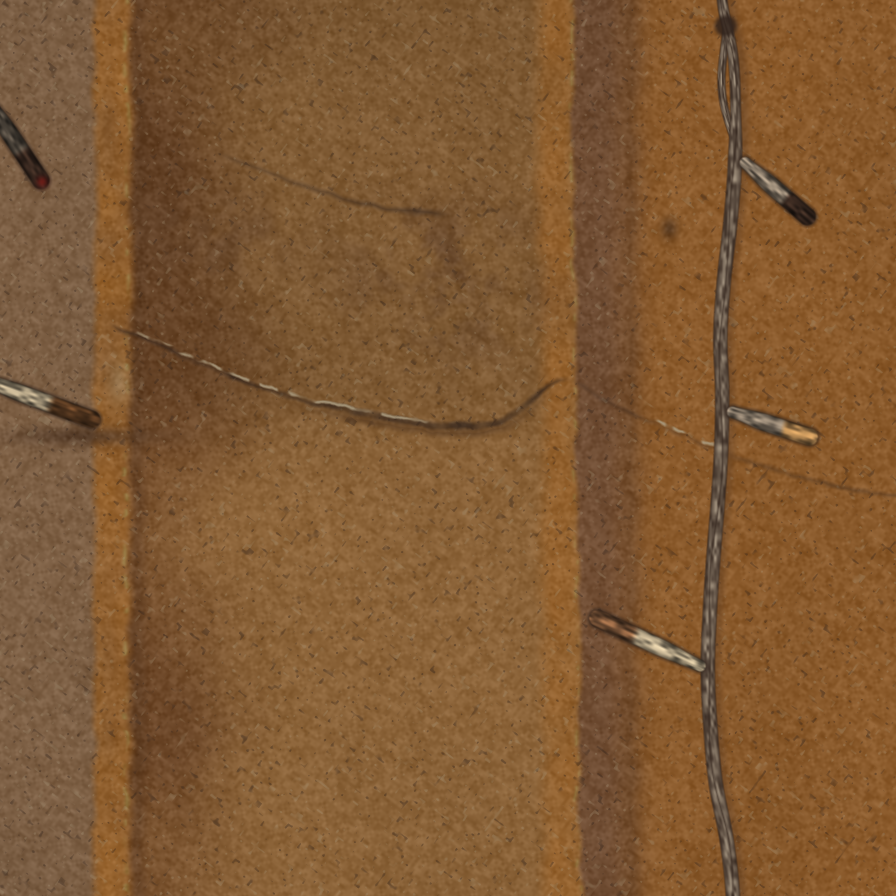
A Shadertoy shader for this texture:

```glsl
// Weathered ochre wall with raised vertical ridges, a sagging crack and a string
// of small lamps. Soft bands make the relief, splines place crack and cable,
// and value noise adds stains, grain and flecks.

const vec3 PANEL = vec3(.54, .385, .22);
const vec3 ORANGE = vec3(.54, .352, .17);
const vec3 RIDGE = vec3(.575, .38, .18);
const vec3 MAUVE = vec3(.485, .37, .265);
const vec3 RECESS = vec3(.435, .3, .2);
const vec3 SHADE = vec3(.43, .28, .16);
const vec3 INK = vec3(.19, .135, .105);
const vec3 PALE = vec3(.66, .6, .49);
const vec3 GREY = vec3(.48, .43, .37);
const float GRAIN = .13;
const float CABLE_HALF = .008;
const float LAMP_HALF = .0105;
const mat2 TILT = mat2(.8, .6, -.6, .8);

// Cable x going up, and crack y going right, evenly spaced.
const float CABLE[17] = float[17](.818, .811, .799, .793, .79, .792, .796, .801,
  .805, .806, .804, .808, .815, .82, .821, .818, .806);
const float CRACK[17] = float[17](.675, .659, .639, .612, .585, .563, .547, .535,
  .527, .534, .577, .548, .522, .495, .475, .458, .448);

float hash(vec2 p) {
  vec3 q = fract(vec3(p.xyx) * .1031);
  q += dot(q, q.yzx + 33.33);
  return fract((q.x + q.y) * q.z);
}

float noise(vec2 p) {
  vec2 i = floor(p), f = fract(p);
  f = f * f * (3. - 2. * f);
  return mix(mix(hash(i), hash(i + vec2(1, 0)), f.x),
             mix(hash(i + vec2(0, 1)), hash(i + 1.), f.x), f.y);
}

float fbm(vec2 p) {
  float sum = 0.;
  for (float amp = .5; amp > .05; amp *= .5) {
    sum += amp * noise(p);
    p = TILT * p * 2.03 + 17.1;
  }
  return sum;
}

void paint(inout vec3 col, vec3 tone, float amount) {
  col = mix(col, tone, amount);
}

float band(float x, float a, float b, float soft) {
  return smoothstep(a - soft, a + soft, x) - smoothstep(b - soft, b + soft, x);
}

float line(float d, float w, float soft) {
  return 1. - smoothstep(w - soft, w + soft, abs(d));
}

float blob(vec2 p, vec2 centre, vec2 size) {
  vec2 q = (p - centre) / size;
  return exp(-dot(q, q));
}

// Catmull-Rom value through evenly spaced knots on 0..1.
float spline(float k[17], float t) {
  float s = clamp(t, 0., .9999) * 16., f = fract(s);
  int i = int(s);
  float a = k[max(i - 1, 0)], b = k[i], c = k[i + 1], d = k[min(i + 2, 16)];
  return b + .5 * f * (c - a + f * (2.*a - 5.*b + 4.*c - d + f * (3.*(b - c) + d - a)));
}

// Signed distance to a spline.
float across(float k[17], float t, float v) {
  float slope = (spline(k, t + .004) - spline(k, t - .004)) / .008;
  return (v - spline(k, t)) / sqrt(1. + slope * slope);
}

vec3 wall(vec2 p) {
  float x = p.x + .012 * (fbm(p * vec2(20, 30)) - .47);
  float xr = x - .01 * (1. - p.y); // the right ridge leans
  float cloud = fbm(p * vec2(6, 5));
  vec3 panel = mix(SHADE, PANEL, smoothstep(.1, .36, x + .2 * (cloud - .47)));
  panel *= 1. - .08 * smoothstep(.48, .58, p.y);
  vec3 col = mix(MAUVE, panel, smoothstep(.1, .14, x));
  float lumps = .65 + .5 * noise(p * vec2(50, 22));
  paint(col, RIDGE, lumps * band(x, .106, .147, .006));
  paint(col, SHADE * .85, .7 * band(x, .147, .161, .01));
  paint(col, RIDGE, lumps * band(xr, .6, .639, .012));
  paint(col, RECESS, smoothstep(.635, .643, xr));
  paint(col, ORANGE, smoothstep(.67, .74, x));
  paint(col, SHADE * .85, .55 * line(x - .704, .004, .014));
  float chips = smoothstep(.45, .8, noise(p * vec2(80, 110)));
  paint(col, PALE * vec3(.9, .9, .65), .6 * chips * (line(x - .141, .002, .003) + line(xr - .636, .001, .003)));
  // Stains
  float stain = blob(p, vec2(.5, .69), vec2(.1, .08)) + .7 * blob(p, vec2(.24, .74), vec2(.08, .05));
  paint(col, RECESS * .85, .75 * stain * smoothstep(.3, .7, fbm(p * 28.)));
  paint(col, INK, .5 * blob(p, vec2(.747, .745), vec2(.009, .012)));
  paint(col, PALE, .4 * blob(p, vec2(.133, .575), vec2(.012, .025)));
  paint(col, RECESS * .7, .8 * blob(p, vec2(.09, .513), vec2(.08, .01)));
  col *= .95 + .1 * cloud;
  // Grain and flecks
  vec2 g = TILT * p;
  col += GRAIN * (.55 * noise(g * 290.) + .45 * noise(g * vec2(110, 160)) - .5);
  paint(col, INK, .4 * smoothstep(.8, 1., noise(g * 210. + 31.)));
  paint(col, PALE, .3 * smoothstep(.8, 1., noise(g * 190. + 83.)));
  // Cracks
  float rough = noise(p * 65.), d = across(CRACK, p.x, p.y) + .006 * (fbm(p * 60.) - .47);
  float heavy = band(p.x, .36, .59, .06);
  paint(col, INK, line(d + .002, .002 + .002 * heavy, .003) * (.35 + .65 * rough) * (.85 * band(p.x, .13, .63, .01) + .4 * smoothstep(.63, .66, p.x)));
  paint(col, SHADE * .7, .6 * heavy * line(d + .01, .003, .006));
  float glint = band(p.x, .15, .5, .03) + band(p.x, .73, .8, .008);
  paint(col, PALE, .9 * glint * line(d - .001, .0015, .0015) * smoothstep(.25, .65, noise(p * 95.)));
  float t = clamp((p.x - .234) / .274, 0., 1.);
  paint(col, INK, line(p.y - .833 + .072 * sin(1.57 * t) + .004 * (rough - .5), .002, .004) * band(t, .06, .94, .06) * (.25 + .4 * t));
  return col;
}

void strand(inout vec3 col, vec2 p, float d, float w, float aa) {
  float u = d / w, streak = noise(vec2(u * 2.5 + p.y * 22., p.y * 130.));
  vec3 tone = mix(INK, GREY * 1.2, (1. - .8 * u * u) * (.2 + streak));
  paint(tone, INK, .7 * line(u - .3 * sin(p.y * 30.), .1, .25));
  paint(col, tone, line(d, w, aa));
}

void lamp(inout vec3 col, vec2 p, vec2 base, vec2 tip, vec3 holder, vec3 bulb, float aa) {
  float len = length(tip - base);
  vec2 axis = (tip - base) / len, q = p - base;
  float along = dot(q, axis), side = dot(q, vec2(-axis.y, axis.x)), t = along / len;
  float d = length(vec2(along - clamp(along, 0., len - .008), side));
  float r = LAMP_HALF * mix(.72, 1., smoothstep(0., .4, t)), u = side / r;
  vec3 tone = mix(holder, bulb, smoothstep(.56, .64, t));
  tone *= .5 + noise(vec2(along * 110., u * 3.) + base * 50.);
  tone *= 1.1 - .7 * u * u;
  paint(col, INK, .65 * line(d, r + .001, .003));
  paint(col, tone, line(d, r - .001, aa));
}

void mainImage(out vec4 fragColor, in vec2 fragCoord) {
  vec2 p = fragCoord / iResolution.xy;
  float aa = max(.0015, .75 / iResolution.y);
  vec3 col = wall(p);
  // Cable with a slack loop and a knot
  float d = across(CABLE, p.y, p.x);
  float slack = .015 * sin(3.1416 * clamp((p.y - .84) / .13, 0., 1.));
  paint(col, SHADE * .8, .4 * line(d - .007, .007, .006));
  strand(col, p, d + slack, .0045, aa);
  strand(col, p, d, mix(CABLE_HALF, .006, smoothstep(.82, .88, p.y)), aa);
  paint(col, INK, .85 * line(length(p - vec2(.81, .971)), .012, .004));
  // Lamps
  lamp(col, p, vec2(.832, .818), vec2(.907, .753), GREY, INK, aa);
  lamp(col, p, vec2(.818, .54), vec2(.911, .51), GREY, vec3(.61, .46, .28), aa);
  lamp(col, p, vec2(.781, .257), vec2(.66, .313), PALE * .9, RECESS, aa);
  lamp(col, p, vec2(-.025, .579), vec2(.11, .529), PALE * .9, SHADE * .8, aa);
  lamp(col, p, vec2(-.015, .89), vec2(.05, .792), GREY * .6, INK, aa);
  paint(col, vec3(.5, .11, .09), .7 * blob(p, vec2(.047, .797), vec2(.006)));
  fragColor = vec4(clamp(col, 0., 1.), 1);
}
```
